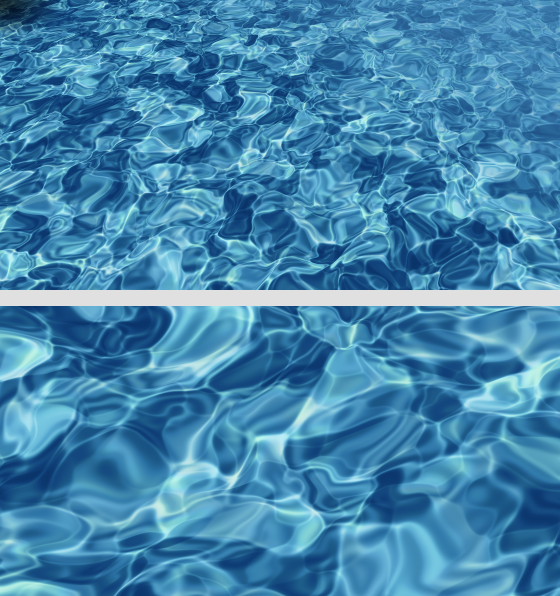
Top, the full canvas; bottom, a detail of the centre.
A Shadertoy shader for this texture:

```glsl
// Sunlit swimming pool water seen at a low angle.
// Soft Voronoi cells on a warped perspective plane give the refracted patches;
// their borders are the caustic lines, and a sky sheen covers the far right.

#define HORIZON 1.9        // height of the vanishing line, canvas heights
#define CELLS vec2(17., 36.) // cell density across and into the distance
#define WARP 0.5           // strength of the large surface swell
#define RIPPLE 0.2         // strength of the small surface ripple
#define CAUSTIC 0.42       // brightness of the caustic lines
#define THREADS 0.24       // brightness of the thin loose lines
#define RINGS 0.16         // strength of the bands inside the cells
#define TONE_MID 0.6       // tone that lands on the middle shade
#define CONTRAST 5.2       // steepness of the tone curve
#define SHEEN 0.6          // amount of sky reflection

const vec3 SHADES[8] = vec3[8](
    vec3(.03, .19, .40), vec3(.07, .27, .49), vec3(.11, .35, .53), vec3(.18, .46, .65),
    vec3(.26, .55, .70), vec3(.36, .66, .79), vec3(.49, .79, .85), vec3(.78, .95, .93));
const float STOPS[8] = float[8](0., .09, .24, .42, .62, .81, .93, 1.);

float hash(vec2 p) {
    vec3 q = fract(p.xyx * .1031);
    q += dot(q, q.yzx + 33.33);
    return fract((q.x + q.y) * q.z);
}

vec2 hash2(vec2 p) {
    return vec2(hash(p + 17.3), hash(p + 71.9));
}

float noise(vec2 p) {
    vec2 i = floor(p), f = fract(p);
    f = f * f * f * (f * (f * 6. - 15.) + 10.);
    return mix(mix(hash(i), hash(i + vec2(1, 0)), f.x),
               mix(hash(i + vec2(0, 1)), hash(i + vec2(1, 1)), f.x), f.y);
}

// Signed two-channel noise, turned to hide its lattice
vec2 swell(vec2 p) {
    p = mat2(.8, .6, -.6, .8) * p;
    return 2. * vec2(noise(p + 40.), noise(p + 93.)) - 1.;
}

// Soft Voronoi: x = blended cell tone, y = border glow, z = distance to site
vec3 cells(vec2 p, float sharpness) {
    vec2 base = floor(p);
    float sum = 0., squares = 0., tone = 0.;
    for (int y = -1; y <= 1; y++)
    for (int x = -1; x <= 1; x++) {
        vec2 id = base + vec2(x, y);
        vec2 d = id + .1 + .8 * hash2(id) - p;
        float w = exp(-sharpness * sqrt(dot(d, d) + .01));
        sum += w;
        squares += w * w;
        tone += w * hash(id + 131.7);
    }
    return vec3(tone / sum, 2. - 2. * squares / (sum * sum), -log(sum) / sharpness);
}

vec3 palette(float t) {
    vec3 c = SHADES[0];
    for (int i = 1; i < 8; i++)
        c = mix(c, SHADES[i], clamp((t - STOPS[i - 1]) / (STOPS[i] - STOPS[i - 1]), 0., 1.));
    return c;
}

vec3 water(vec2 uv) {
    // Perspective plane, leaning slightly to the right
    float z = 1. / (HORIZON - uv.y);
    vec2 q = CELLS * z * vec2(uv.x - .96 - .25 * uv.y, 1.) + 50.;

    // Refraction by swell and ripple
    vec2 w = q + WARP * swell(q * .7);
    w += RIPPLE * swell(w * 2.1);

    // Large and small patches with rings and caustic borders
    vec3 big = cells(w, 22.);
    vec3 small = cells(w * 1.8 + .35 * swell(w * 1.6) + 7., 15.);
    float rings = sin(noise(w * 1.4 + 11.) * 13. + big.z * 15.);
    float glow = .3 + 1.1 * noise(w * .9 + 63.);
    float thread = (noise(w * 1.2 + 83.) - .5) * 16.;
    float tone = .5 + .72 * (big.x - .5) + .45 * (small.x - .5) + RINGS * rings;
    tone += .25 * (noise(q * .3 + 5.) - .5);
    tone += CAUSTIC * glow * (pow(big.y, 1.5) + .3 * small.y * small.y);
    tone += THREADS * exp(-thread * thread);

    // Shaded far left
    float shade = smoothstep(1., 0., length((uv - vec2(0., 1.)) * vec2(.9, 1.5)));
    tone -= .15 * shade;
    float level = 1. / (1. + exp(-CONTRAST * (tone - TONE_MID)));
    vec3 col = palette(level);

    // Faint colour fringes in the bright patches
    float fringe = 6.2832 * noise(w * 2.4 + 29.);
    col += .035 * level * level * cos(fringe + vec3(0., 1.2, 3.1));

    // Sky sheen at the upper right, dark upper left corner
    float sheen = smoothstep(1.1, 1.95, uv.x * .6 + uv.y * .9);
    vec3 sky = vec3(.29, .55, .74) + .1 * (noise(w * vec2(1.2, 2.)) - .5);
    col = mix(col, sky, SHEEN * sheen);
    return col * mix(1., .25, smoothstep(.2, 0., length((uv - vec2(0., 1.)) * vec2(.8, 1.3))));
}

void mainImage(out vec4 fragColor, in vec2 fragCoord) {
    // Four samples per pixel smooth the fine lines
    vec3 col = vec3(0.);
    for (int i = 0; i < 4; i++) {
        vec2 offset = vec2(i % 2, i / 2) * .5 - .25;
        col += water((fragCoord + offset) / iResolution.y);
    }
    fragColor = vec4(clamp(col / 4., 0., 1.), 1.);
}
```
